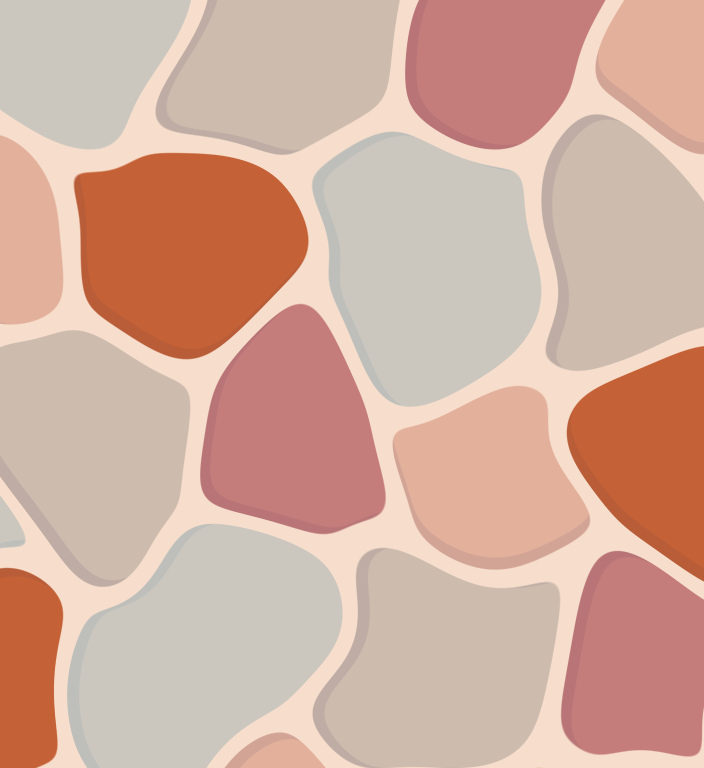
A Shadertoy shader for this pattern:

```glsl
// Flat pebble-like blobs in muted earth tones, each with a soft rim along one side.

const float ROWS = 3.7;           // blob rows over the canvas height
const float HALF_GAP = 0.04;      // inset of each blob, in cells
const float ROUNDING = 0.055;     // corner softness, in cells
const float RIM_WIDTH = 0.058;    // shift of the body against its rim
const vec3 CREAM = vec3(0.97, 0.872, 0.80);

vec2 hash2(vec2 p) {
    vec2 s = vec2(dot(p, vec2(127.1, 311.7)), dot(p, vec2(269.5, 183.3)));
    return fract(sin(s) * 4375.85);
}

// Neighbouring cells always get different tones.
int toneIndex(vec2 id) {
    return int(mod(id.x + 2.0 * id.y + 0.5, 5.0));
}

vec3 bodyColor(int tone) {
    vec3 tones[5] = vec3[5](
        vec3(0.772, 0.382, 0.210),   // rust
        vec3(0.798, 0.780, 0.750),   // stone grey
        vec3(0.805, 0.733, 0.680),   // beige
        vec3(0.772, 0.490, 0.485),   // rose
        vec3(0.888, 0.692, 0.608));  // peach
    return tones[tone];
}

vec3 rimColor(int tone) {
    vec3 tones[5] = vec3[5](
        vec3(0.725, 0.365, 0.225),
        vec3(0.745, 0.748, 0.730),
        vec3(0.748, 0.680, 0.648),
        vec3(0.722, 0.455, 0.462),
        vec3(0.825, 0.642, 0.590));
    return tones[tone];
}

// Larger weights let a tone claim more room.
float toneWeight(int tone) {
    float weights[5] = float[5](0.03, 0.10, 0.05, -0.10, -0.08);
    return weights[tone];
}

// Jittered brick layout of the blob centres.
vec2 seedPoint(vec2 id) {
    float brick = 0.25 + 0.5 * mod(id.y, 2.0);
    return id + vec2(brick, 0.5) + 0.36 * (hash2(id) - 0.5);
}

// Smooth bending that turns straight borders into waves.
vec2 bend(vec2 p) {
    p += 0.10 * sin(4.1 * p.yx + vec2(1.3, 4.0));
    return p + 0.04 * sin(6.7 * p.yx + 2.3 * p + vec2(2.9, 0.7));
}

float power(vec2 p, vec2 id) {
    vec2 d = p - seedPoint(id);
    return dot(d, d) - toneWeight(toneIndex(id));
}

vec2 owningCell(vec2 p) {
    vec2 home = floor(p), best = home;
    float least = 1e5;
    for (int j = -2; j <= 2; j++)
    for (int i = -2; i <= 2; i++) {
        vec2 id = home + vec2(i, j);
        float value = power(p, id);
        if (value < least) { least = value; best = id; }
    }
    return best;
}

// Signed distance inside a blob: smooth minimum over its borders.
float blob(vec2 p, vec2 id) {
    vec2 center = seedPoint(id);
    float own = power(p, id), sum = 0.0;
    for (int j = -2; j <= 2; j++)
    for (int i = -2; i <= 2; i++) {
        if (i == 0 && j == 0) continue;
        vec2 other = id + vec2(i, j);
        float border = (power(p, other) - own) / (2.0 * distance(seedPoint(other), center));
        sum += exp(-border / ROUNDING);
    }
    return -ROUNDING * log(sum) - HALF_GAP;
}

void mainImage(out vec4 fragColor, in vec2 fragCoord) {
    vec2 p = fragCoord / iResolution.y * ROWS + vec2(0.3, 0.0);
    float edge = 0.8 * ROWS / iResolution.y;

    vec2 id = owningCell(bend(p));
    int tone = toneIndex(id);

    // The body is the same outline, slid away from the rim side.
    float angle = 2.2 + 2.6 * hash2(id + 17.0).x;
    vec2 slide = RIM_WIDTH * vec2(cos(angle), sin(angle));
    float shape = smoothstep(-edge, edge, blob(bend(p), id));
    float body = smoothstep(-edge, edge, blob(bend(p + slide), id));

    vec3 fill = mix(rimColor(tone), bodyColor(tone), body);
    fragColor = vec4(mix(CREAM, fill, shape), 1.0);
}
```
